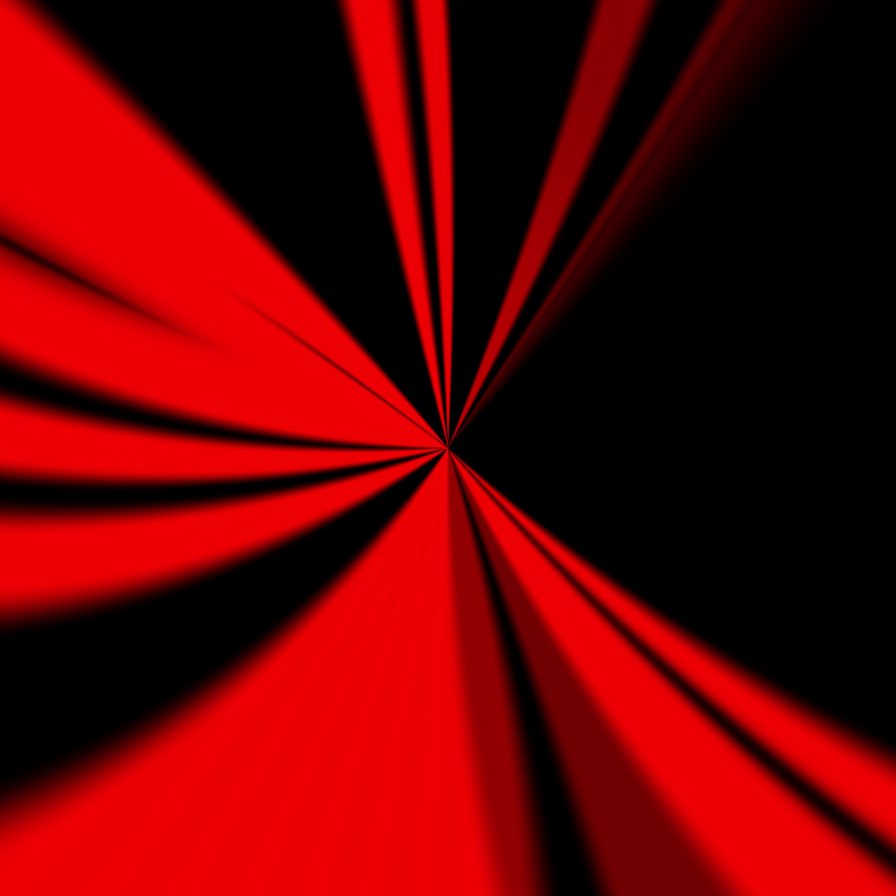
Give the GLSL for this background, as a three.js fragment shader.

```glsl
// Red light beams fanning out of the canvas centre over black.
// Each beam is a soft angular band in polar coordinates whose edges
// drift linearly with radius, so the rays bend slightly outward.
varying vec2 vUv;

// Edge position in degrees: start angle plus drift per unit of radius.
float edgeAngle(vec2 edge, float radius) {
  return edge.x + edge.y * radius;
}

// Soft step across an edge, never sharper than a thin line near the centre.
float softEdge(vec2 polar, vec2 edge, float blur) {
  float width = blur + 0.05 / polar.y;
  return smoothstep(-width, width, polar.x - edgeAngle(edge, polar.y));
}

// Band between two drifting edges, each with its own blur in degrees.
float beam(vec2 polar, vec2 lower, vec2 upper, vec2 blur) {
  return softEdge(polar, lower, blur.x) * (1.0 - softEdge(polar, upper, blur.y));
}

// Dark or bright line along a drifting angle.
float crease(vec2 polar, vec2 centre, float width) {
  float d = (polar.x - edgeAngle(centre, polar.y)) / (width + 0.05 / polar.y);
  return exp(-d * d);
}

void main() {
  vec2 p = vUv - 0.5;
  float radius = max(length(p), 0.0005);
  float angle = mod(degrees(atan(p.y, p.x + 1e-6)), 360.0);
  vec2 polar = vec2(angle, radius);

  // Upper right: a dim beam and a streaked, fading one.
  float light = beam(polar, vec2(61.0, 8.2), vec2(68.0, 6.4), vec2(1.3, 1.0))
              * mix(0.78, 0.58, smoothstep(0.05, 0.45, radius));
  float fade = smoothstep(45.0, 58.0, angle - 4.2 * radius);
  float streaks = 1.0 - 0.25 * crease(polar, vec2(53.3, 4.4), 0.5);
  light += 0.42 * fade * streaks * (1.0 - softEdge(polar, vec2(55.8, 4.4), 0.9));

  // Top: two narrow beams.
  light += 0.97 * beam(polar, vec2(87.2, 6.2), vec2(92.2, 4.0), vec2(0.7, 0.9));
  light += beam(polar, vec2(97.5, -1.4), vec2(104.0, -1.7), vec2(1.5, 1.4));

  // Upper left: one wide beam with an inner and an outer crease.
  float wide = beam(polar, vec2(130.2, 5.0), vec2(179.6, -22.6), vec2(2.0, 2.4));
  wide *= 1.0 - 0.5 * crease(polar, vec2(143.0, 4.5), 0.6)
        * (1.0 - smoothstep(0.12, 0.34, radius));
  float outer = smoothstep(0.22, 0.52, radius);
  wide *= 1.0 - outer * (0.55 * crease(polar, vec2(158.3, -6.0), 2.4)
                       + 0.3 * crease(polar, vec2(158.3, -6.0), 0.5));
  light += wide;

  // Left: two beams split by dark gaps.
  light += beam(polar, vec2(183.0, -18.4), vec2(192.7, -19.3), vec2(2.0, 2.0));
  light += beam(polar, vec2(199.4, -21.3), vec2(214.5, -27.0), vec2(2.6, 3.4));

  // Bottom: broad beam, its right flank dimmer close to the centre.
  float broad = beam(polar, vec2(235.6, -24.9), vec2(287.5, -11.5), vec2(4.0, 2.8));
  float flank = softEdge(polar, vec2(269.5, 14.0), 2.5);
  broad *= 1.0 - 0.38 * flank;
  broad *= 0.99 + 0.01 * sin(angle * 0.9);
  light += broad;

  // Lower right: dim flank, then a bright beam parted by a dark line.
  float right = beam(polar, vec2(291.0, -3.0), vec2(317.5, 11.5), vec2(2.0, 2.4));
  right *= mix(0.47, 1.0, softEdge(polar, vec2(297.0, 10.0), 2.2));
  float parting = mix(0.65, 0.92, smoothstep(0.1, 0.5, radius));
  right *= 1.0 - parting * crease(polar, vec2(311.5, 8.5), 1.5);
  light += right;

  vec3 black = vec3(0.002, 0.0, 0.0);
  vec3 red = vec3(0.93, 0.0, 0.012);
  gl_FragColor = vec4(mix(black, red, clamp(light, 0.0, 1.0)), 1.0);
}
```
